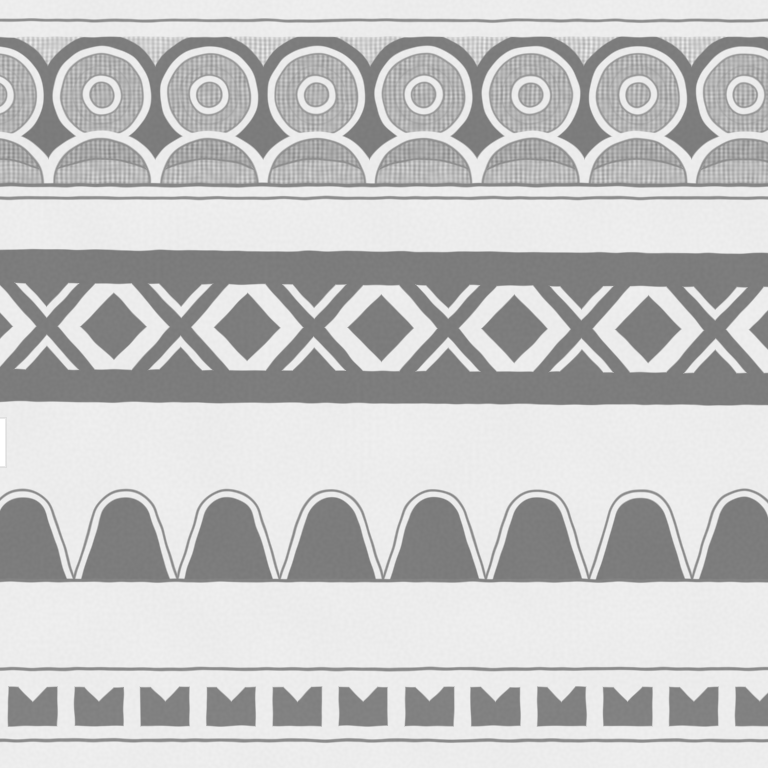
A WebGL 2 fragment shader for this pattern:

```glsl
#version 300 es
precision highp float;
// Four horizontal ornament friezes in grey ink on pale paper: ringed discs over
// domes, hexagons with crosses, round arches and notched blocks. Each motif is
// a distance formula in a folded cell; the canvas spans 768 design units.

uniform vec2 u_resolution;
out vec4 outColor;

const float PAPER = 0.927;
const float INK = 0.487;

vec2 hashGradient(vec2 cell) {
    float h = fract(sin(dot(cell, vec2(127.1, 311.7))) * 43758.5);
    return vec2(cos(6.2832 * h), sin(6.2832 * h));
}

float gradientNoise(vec2 p) {
    vec2 i = floor(p), f = p - i;
    vec2 u = f * f * f * (f * (f * 6.0 - 15.0) + 10.0);
    vec2 e = vec2(1.0, 0.0);
    float low = mix(dot(hashGradient(i), f), dot(hashGradient(i + e), f - e), u.x);
    float high = mix(dot(hashGradient(i + e.yx), f - e.yx),
                     dot(hashGradient(i + 1.0), f - 1.0), u.x);
    return mix(low, high, u.y);
}

// Soft coverage of a shape, and of a stroke with the given half width
float fill(float d) {
    float soft = max(1.0, 540.0 / u_resolution.y);
    return smoothstep(soft, -soft, d);
}

float stroke(float d, float halfWidth) { return fill(abs(d) - halfWidth); }

// Signed offset from the nearest repeat centre
float repeatX(float x, float centre, float period) {
    return mod(x - centre + 0.5 * period, period) - 0.5 * period;
}

// Fine woven shading, uneven from place to place
float hatch(vec2 p) {
    float weave = 0.055 * sin(p.x * 1.3) + 0.025 * sin(p.y * 1.5);
    return 0.70 + weave * (1.0 + gradientNoise(p / 17.0)) + 0.05 * gradientNoise(p / 9.0);
}

float discBand(vec2 p, float tone) {
    vec2 c = vec2(repeatX(p.x, 102.0, 107.2), p.y - 673.0);
    float r = length(c), shade = hatch(p);

    // Dark halo below hatched corners, then the concentric rings
    float t = mix(shade + 0.11, INK, fill(min(r - 61.0, c.y)));
    t = mix(t, PAPER, fill(r - 49.0));
    t = mix(t, shade, max(stroke(r - 30.5, 10.5), fill(r - 12.0)));
    float rims = max(stroke(r - 41.0, 0.9), max(stroke(r - 20.0, 0.9), stroke(r - 12.0, 0.9)));
    t = mix(t, 0.54, 0.8 * max(rims, 0.3 * stroke(r - 29.0, 0.8)));

    // Dome in front, with a shallow inner arc
    vec2 e = c + vec2(0.0, 89.0);
    float dome = (length(e / vec2(48.0, 45.0)) - 1.0) * 45.0;
    float arc = e.y - 25.0 + e.x * e.x / 200.0;
    t = mix(t, PAPER, fill((length(e / vec2(61.0, 53.0)) - 1.0) * 53.0));
    t = mix(t, shade + mix(0.03, -0.05, fill(-arc)), fill(dome));
    t = mix(t, 0.53, 0.85 * max(stroke(dome, 1.0), stroke(arc, 1.0) * fill(dome)));
    tone = mix(tone, t, stroke(c.y + 15.5, 73.5));

    // Border rules
    tone = mix(tone, 0.52, stroke(p.y - 583.0, 1.8));
    return mix(tone, 0.55, max(stroke(p.y - 570.0, 1.5), stroke(p.y - 747.5, 1.4)));
}

float hexagonBand(vec2 p, float tone) {
    p.y += 4.0 * (p.x / 768.0 - 0.5); // slight slope
    tone = mix(tone, INK, stroke(p.y - 440.5, 76.0));
    float y = abs(p.y - 440.0);
    float x = abs(repeatX(p.x, 381.0, 133.7));
    float crossX = abs(repeatX(p.x, 314.2, 133.7));

    float hexagon = max((x + 0.88 * y - 56.0) * 0.75, y - 43.0);
    float diamond = (x + 0.97 * y - 33.0) * 0.72;
    float chevron = max((abs(y - 1.07 * crossX - 14.5) - 5.5) * 0.68, y - 43.0);
    return mix(tone, PAPER, fill(min(max(hexagon, -diamond), chevron)));
}

float archBand(vec2 p, float tone) {
    vec2 c = vec2(abs(repeatX(p.x, 22.5, 103.0)), p.y - 245.0);
    // Round cap joined to its tangent, sloping side
    vec2 n = vec2(0.955, 0.296);
    float d = (c.y * n.x > c.x * n.y ? length(c) : dot(c, n)) - 25.7;
    float above = fill(188.0 - p.y);
    tone = mix(tone, INK, fill(d) * above);
    tone = mix(tone, 0.54, stroke(d - 7.0, 1.2) * above);
    return mix(tone, 0.51, stroke(p.y - 187.5, 1.6));
}

float blockBand(vec2 p, float tone) {
    float x = abs(repeatX(p.x, 32.8, 66.1));
    float block = max(x - 24.5, abs(p.y - 61.5) - 19.5);
    float notch = (x + 81.0 - p.y - 14.5) * 0.7;
    tone = mix(tone, INK + 0.02, fill(max(block, -notch)));
    return mix(tone, 0.54, max(stroke(p.y - 99.0, 1.6), stroke(p.y - 27.5, 1.6)));
}

void main() {
    vec2 p = 768.0 * gl_FragCoord.xy / u_resolution;
    // Hand-drawn wobble
    vec2 q = p + 1.3 * vec2(gradientNoise(p / 21.0), gradientNoise(p / 21.0 + 40.0));

    float tone = blockBand(q, archBand(q, hexagonBand(q, discBand(q, PAPER))));

    // Print grain, and a blank chip at the left edge
    tone += 0.016 * gradientNoise(p / 4.0) + 0.008 * gradientNoise(p / 60.0);
    float chip = max(p.x - 5.5, abs(p.y - 325.5) - 24.0);
    tone = mix(mix(tone, 0.78, 0.7 * fill(chip - 1.0)), 1.0, fill(chip));
    outColor = vec4(vec3(tone), 1.0);
}
```
